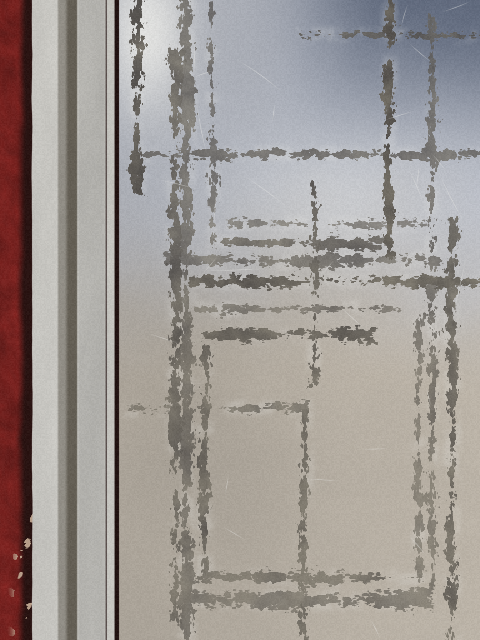
Give the GLSL for this texture, as a Shadertoy shader.

```glsl
// A scuffed metal panel beside a pale door frame and a strip of red paint.
// Tape residue runs along upright and level rails; cellular noise flakes its
// edges, and layered sines vary the wear and the cloudy sheen of the metal.

const vec3 WARM_METAL = vec3(0.71, 0.68, 0.635);
const vec3 COOL_METAL = vec3(0.70, 0.715, 0.75);
const vec3 SLATE = vec3(0.34, 0.38, 0.46);
const vec3 GLARE = vec3(0.90, 0.90, 0.89);
const vec3 RESIDUE = vec3(0.47, 0.45, 0.405);
const vec3 DARK_RESIDUE = vec3(0.29, 0.275, 0.26);
const vec3 FRAME_LIGHT = vec3(0.80, 0.795, 0.775);
const vec3 FRAME_SHADE = vec3(0.39, 0.37, 0.33);
const vec3 RED_PAINT = vec3(0.45, 0.13, 0.12);
const vec3 DARK_GAP = vec3(0.13, 0.07, 0.065);
const vec3 BARE_CHIP = vec3(0.72, 0.62, 0.54);
const float PAINT_EDGE = 0.050;
const float PANEL_EDGE = 0.186;
const float FLAKE_DEPTH = 0.030;
const float WEAR_DEPTH = 0.0065;
const int RAILS = 11;
const int SCRATCHES = 30;

// Each rail: position across, start, end, half width
const vec4 UPRIGHT[RAILS] = vec4[RAILS](
  vec4(.215, .7, 1.1, .005), vec4(.274, .03, .92, .007), vec4(.291, -.1, 1.1, .008),
  vec4(.32, .1, .46, .007), vec4(.332, .61, 1.1, .004), vec4(.475, -.1, .36, .007),
  vec4(.492, .4, .72, .005), vec4(.608, .6, 1.1, .005), vec4(.654, .04, .5, .005),
  vec4(.675, .08, .98, .004), vec4(.706, -.1, .66, .007));
const vec4 LEVEL[RAILS] = vec4[RAILS](
  vec4(.945, .47, .8, .004), vec4(.759, .22, .8, .005), vec4(.65, .36, .66, .005),
  vec4(.621, .33, .6, .005), vec4(.593, .26, .69, .008), vec4(.56, .3, .8, .005),
  vec4(.517, .3, .63, .006), vec4(.477, .32, .58, .008), vec4(.362, .2, .48, .005),
  vec4(.098, .31, .66, .006), vec4(.063, .28, .67, .009));

vec2 hash2(vec2 p) {
  vec3 q = fract(p.xyx * vec3(0.1031, 0.1030, 0.0973));
  q += dot(q, q.yzx + 33.33);
  return fract((q.xx + q.yz) * q.zy);
}

// Distance to the nearest cell point
float cells(vec2 p) {
  vec2 base = floor(p);
  float nearest = 2.0;
  for (int k = 0; k < 9; k++) {
    vec2 cell = base + vec2(k % 3 - 1, k / 3 - 1);
    nearest = min(nearest, distance(cell + hash2(cell + 50.0), p));
  }
  return nearest;
}

float flakes(vec2 p) {
  return 0.4 * cells(p * 42.0) + 0.35 * cells(p * 105.0) + 0.25 * cells(p * 220.0);
}

// Layered, warped sines, roughly -1 to 1
float waves(vec2 p) {
  float sum = 0.0, amp = 0.6;
  for (int i = 0; i < 5; i++) {
    p = mat2(0.8, 0.6, -0.6, 0.8) * p * 1.75 + 0.7 * sin(p.yx + float(i));
    sum += amp * sin(p.x) * cos(p.y);
    amp *= 0.62;
  }
  return sum;
}

// x: residue cover, y: pale scuffed halo
vec2 strip(vec2 p, vec4 rail, float flake, float seed, float soft) {
  float offset = abs(p.x - rail.x + 0.0012 * sin(p.y * 17.0 + seed));
  float dist = max(offset - rail.w, max(rail.y - p.y, p.y - rail.z));
  float wear = waves(vec2(p.y * 9.0, seed * 3.7)) + 0.15;
  float torn = dist + (flake - 0.43) * FLAKE_DEPTH + wear * WEAR_DEPTH;
  float opacity = 0.62 + 0.36 * hash2(vec2(seed, 3)).x;
  return vec2(opacity * smoothstep(soft, -soft, torn), smoothstep(0.014, 0.0, dist));
}

// Soft round patch of light
float glow(vec2 p, vec2 centre, vec2 size) {
  vec2 q = (p - centre) / size;
  return exp(-dot(q, q));
}

vec3 metal(vec2 p) {
  float cloud = waves(p * 3.0);
  vec3 col = mix(WARM_METAL, COOL_METAL, smoothstep(0.38, 0.78, p.y + 0.08 * cloud));
  col *= 0.94 + 0.09 * smoothstep(0.2, 0.6, p.x) + 0.035 * cloud;
  float slate = smoothstep(0.7, 1.02, p.y + 0.05 * cloud) * smoothstep(0.36, 0.62, p.x);
  col = mix(col, SLATE, 0.9 * slate);
  col = mix(col, GLARE, 0.9 * glow(p, vec2(0.23, 0.95), vec2(0.07, 0.13)));
  return mix(col, GLARE, 0.35 * glow(p, vec2(0.52, 0.68), vec2(0.16, 0.1)));
}

// Fine light scratches at scattered angles
float scratches(vec2 p, float soft) {
  float mark = 0.0;
  for (int i = 0; i < SCRATCHES; i++) {
    vec2 a = hash2(vec2(i, 11)), b = hash2(vec2(i, 29));
    float c = cos(6.283 * b.x), s = sin(6.283 * b.x);
    vec2 q = mat2(c, -s, s, c) * (p - vec2(mix(0.2, 0.74, a.x), a.y));
    float bend = abs(q.y + q.x * q.x * 3.0 * (a.y - 0.5));
    float fade = smoothstep(0.015 + 0.05 * b.y * b.y, 0.0, abs(q.x));
    mark = max(mark, smoothstep(soft, 0.0, bend) * fade);
  }
  return mark;
}

vec3 panel(vec2 p, float soft) {
  float upFlake = flakes(p * vec2(1.2, 0.7)), levelFlake = flakes(p * vec2(0.7, 1.2) + 3.0);
  vec2 worn = vec2(0.0);
  for (int i = 0; i < RAILS; i++) {
    worn = max(worn, strip(p, UPRIGHT[i], upFlake, float(i) + 1.0, soft));
    worn = max(worn, strip(p.yx, LEVEL[i], levelFlake, float(i) + 21.0, soft));
  }
  vec3 col = mix(metal(p), GLARE, 0.22 * worn.y * smoothstep(-0.2, 0.7, waves(p * 25.0)));
  float depth = clamp(0.15 + 0.5 * p.y + 0.6 * waves(p * 18.0), 0.0, 1.0);
  col = mix(col, mix(RESIDUE, DARK_RESIDUE, depth), worn.x);
  return mix(col, GLARE, 0.4 * scratches(p, soft * 1.3));
}

// Stepped frame profile
vec3 frame(vec2 p, float soft) {
  float groove = smoothstep(0.088, 0.093, p.x) * smoothstep(0.122, 0.119, p.x);
  vec3 col = FRAME_LIGHT * (0.97 + 0.03 * waves(p * vec2(25, 5)));
  col *= 1.0 - 0.1 * smoothstep(0.119, 0.125, p.x) * smoothstep(0.17, 0.16, p.x);
  col = mix(col, FRAME_SHADE, groove * (0.55 + 0.45 * smoothstep(0.1, 0.108, p.x)));
  col = mix(col, DARK_GAP, 0.7 * smoothstep(soft + 0.001, 0.0, abs(p.x - 0.166)));
  return mix(col, DARK_GAP, smoothstep(-soft, soft, p.x - 0.179));
}

vec3 paint(vec2 p) {
  float shade = smoothstep(0.026, 0.042, p.x + 0.004 * waves(p * 8.0));
  vec3 col = mix(RED_PAINT * (1.0 + 0.15 * waves(p * 30.0)), DARK_GAP, 0.9 * shade);
  float chip = cells(p * vec2(40, 28)) + 0.25 * waves(p * 60.0) + smoothstep(0.15, 0.34, p.y);
  return mix(col, BARE_CHIP, smoothstep(0.2, 0.14, chip) * smoothstep(0.01, 0.03, p.x));
}

void mainImage(out vec4 fragColor, in vec2 fragCoord) {
  vec2 p = fragCoord / iResolution.y;
  float soft = max(0.001, 0.7 / iResolution.y);
  float edge = PAINT_EDGE + 0.0012 * waves(p * vec2(1, 12));
  vec3 col = mix(paint(p), frame(p, soft), smoothstep(-soft, soft, p.x - edge));
  col = mix(col, panel(p, soft), smoothstep(-soft, soft, p.x - PANEL_EDGE));
  col += 0.035 * (hash2(floor(p * 512.0)).x - 0.5);
  fragColor = vec4(clamp(col, 0.0, 1.0), 1.0);
}
```
